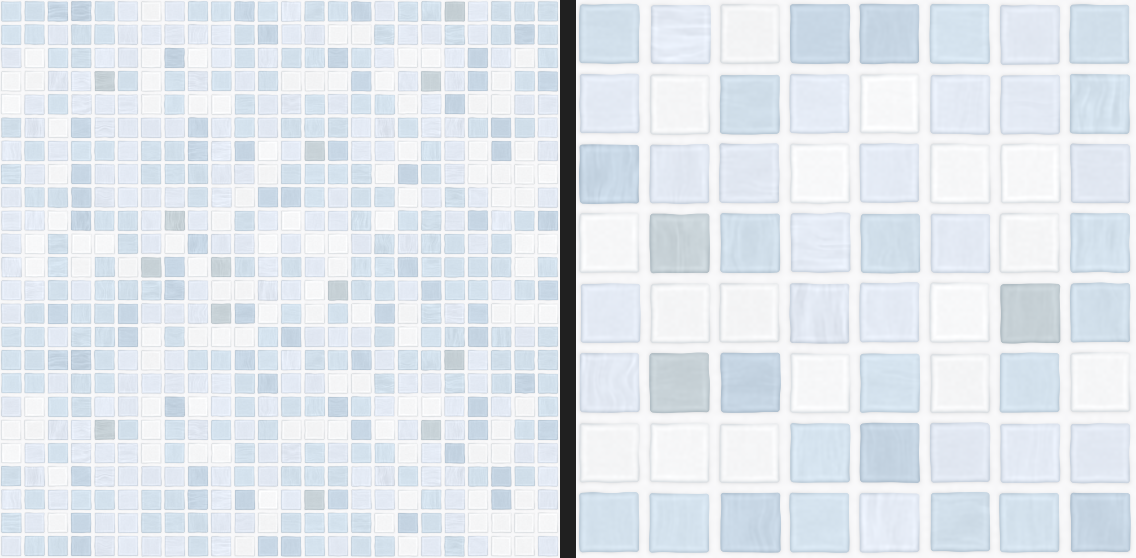
Left: the whole. Right: its middle third, enlarged.
A WebGL 1 fragment shader for this texture:

```glsl
precision highp float;

uniform vec2 u_resolution;

const float TILES = 24.0;           // tiles across and down
const float ROW_PERIOD = 15.0;      // rows before the colour layout recurs
const vec2 TILE_CENTER = vec2(0.485, 0.51);
const float TILE_HALF = 0.425;      // half width of a tile, in cells
const float CORNER = 0.045;
const float WOBBLE = 0.022;         // unevenness of tile edges
const float RIM_WIDTH = 0.028;
const float BEVEL_DEPTH = 0.075;
const float STREAK_AMOUNT = 0.065;

const vec3 GROUT = vec3(0.975, 0.975, 0.98);
const vec3 WHITE = vec3(0.962, 0.964, 0.968);
const vec3 PALE = vec3(0.89, 0.915, 0.955);
const vec3 SKY = vec3(0.825, 0.88, 0.925);
const vec3 BLUE = vec3(0.775, 0.835, 0.89);
const vec3 GRAY = vec3(0.78, 0.82, 0.84);
const vec3 RIM_TINT = vec3(0.80, 0.83, 0.85);

float hash(vec2 p) {
  return fract(sin(dot(p, vec2(127.1, 311.7))) * 43758.5453);
}

float noise(vec2 p) {
  vec2 i = floor(p);
  vec2 f = fract(p);
  f = f * f * (3.0 - 2.0 * f);
  float low = mix(hash(i), hash(i + vec2(1.0, 0.0)), f.x);
  float high = mix(hash(i + vec2(0.0, 1.0)), hash(i + 1.0), f.x);
  return mix(low, high, f.y);
}

float roundedBox(vec2 p, float halfSize, float radius) {
  vec2 q = abs(p) - halfSize + radius;
  return length(max(q, 0.0)) + min(max(q.x, q.y), 0.0) - radius;
}

// Weighted choice of glaze colour
vec3 glazeColor(vec2 id) {
  float pick = hash(id + 3.7);
  vec3 color = WHITE;
  color = mix(color, PALE, step(0.20, pick));
  color = mix(color, SKY, step(0.50, pick));
  color = mix(color, BLUE, step(0.84, pick));
  color = mix(color, GRAY, step(0.965, pick));
  return color + (hash(id + 9.2) - 0.5) * 0.02;
}

// Brushed marbling, running across or down the tile
float marbling(vec2 p, vec2 id) {
  vec2 along = hash(id + 5.1) < 0.5 ? p : p.yx;
  vec2 offset = 40.0 * vec2(hash(id + 1.3), hash(id + 2.9));
  along.y += 0.15 * noise(along * 3.0 + offset);
  float broad = noise(along * vec2(1.6, 7.0) + offset);
  float fine = noise(along * vec2(4.0, 22.0) + offset);
  float vein = smoothstep(0.68, 0.95, broad);
  return 0.6 * (broad - 0.5) + 0.4 * (fine - 0.5) - 0.5 * vein;
}

void main() {
  vec2 grid = gl_FragCoord.xy / u_resolution * TILES;
  vec2 cell = floor(grid);
  vec2 p = fract(grid) - TILE_CENTER;
  vec2 id = vec2(cell.x, mod(TILES - 1.0 - cell.y, ROW_PERIOD));
  float pixel = TILES / min(u_resolution.x, u_resolution.y);

  // Slightly irregular tile outline
  vec2 jitter = vec2(hash(cell + 6.3), hash(cell + 8.1)) - 0.5;
  vec2 q = p + jitter * 0.02;
  q += WOBBLE * (vec2(noise(grid * 4.0), noise(grid * 4.0 + 31.0)) - 0.5);
  float d = roundedBox(q, TILE_HALF, CORNER);
  float inside = 1.0 - smoothstep(-0.5 * pixel, 0.5 * pixel, d);

  // Glaze with marbling that varies from tile to tile
  vec3 base = glazeColor(id);
  float tinted = smoothstep(0.01, 0.06, base.b - base.r);
  float strength = mix(0.25, 1.6, pow(hash(id + 4.4), 2.0));
  vec3 tile = base;
  tile += STREAK_AMOUNT * strength * mix(0.15, 1.0, tinted) * marbling(p, id);
  tile += 0.012 * (noise(grid * 18.0) - 0.5);

  // Raised edge: pale bevel inside a darker rim, heaviest at left and bottom
  float bevel = exp(-pow((d + BEVEL_DEPTH) / 0.03, 2.0));
  tile += 0.022 * bevel * (0.5 + noise(grid * 3.0));
  float rim = exp(-pow(d / RIM_WIDTH, 2.0));
  float lowerLeft = smoothstep(-0.1, 0.3, max(-q.x, -q.y));
  tile = mix(tile, tile * RIM_TINT, rim * mix(0.2, 0.55, lowerLeft));

  // Grout with a soft contact shadow
  float shadow = exp(-max(d, 0.0) / 0.022) * mix(0.03, 0.075, lowerLeft);
  vec3 grout = GROUT - shadow + 0.012 * (noise(grid * 12.0) - 0.5);

  gl_FragColor = vec4(clamp(mix(grout, tile, inside), 0.0, 1.0), 1.0);
}
```
